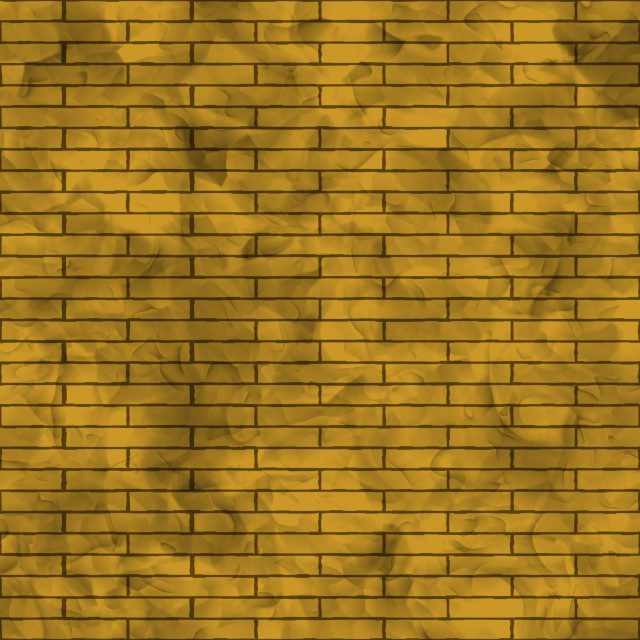
Reproduce this texture procedurally as a WebGL 2 fragment shader.

```glsl
#version 300 es
precision highp float;

#define BRICKS vec2(5.0, 30.0)
#define BED_HALF 0.0020
#define JOINT_HALF 0.0023
#define CHIP_DEPTH 0.0013
#define CHIPS_PER_UNIT 48.0
#define BRICK_COLOR vec3(0.81, 0.605, 0.158)
#define MORTAR_COLOR vec3(0.375, 0.272, 0.038)
#define MEAN_LIGHT 0.865
#define FOLD_DEPTH 0.27
#define CREASE_DEPTH 0.26
#define GRAIN 0.035

uniform vec2 u_resolution;
out vec4 outColor;

vec2 hash2(vec2 p) {
  vec3 q = fract(p.xyx * vec3(0.1031, 0.1030, 0.0973));
  q += dot(q, q.yzx + 33.33);
  return fract((q.xx + q.yz) * q.zy);
}

// Gradient noise, roughly -0.7 to 0.7
float cornerRamp(vec2 cell, vec2 offset, vec2 f) {
  return dot(hash2(cell + offset) * 2.0 - 1.0, f - offset);
}

float noise(vec2 p) {
  vec2 i = floor(p), f = p - i;
  vec2 w = f * f * f * (f * (f * 6.0 - 15.0) + 10.0);
  float low = mix(cornerRamp(i, vec2(0, 0), f), cornerRamp(i, vec2(1, 0), f), w.x);
  float high = mix(cornerRamp(i, vec2(0, 1), f), cornerRamp(i, vec2(1, 1), f), w.x);
  return mix(low, high, w.y);
}

mat2 rotate(float a) {
  return mat2(cos(a), sin(a), -sin(a), cos(a));
}

// Tilted planes in irregular cells, joined by narrow soft folds
float facets(vec2 p) {
  vec2 i = floor(p);
  float sum = 0.0, total = 0.0;
  for (int y = -1; y <= 1; y++)
    for (int x = -1; x <= 1; x++) {
      vec2 cell = i + vec2(x, y);
      vec2 r = p - cell - hash2(cell);
      vec2 tilt = hash2(cell + 71.0) * 2.0 - 1.0;
      float weight = exp(-28.0 * dot(r, r));
      sum += weight * dot(tilt, r);
      total += weight;
    }
  return sum / max(total, 1e-12);
}

// Shadow falling off from one side of a wandering fold, a faint glint on the other
float crease(vec2 p) {
  float n = noise(p);
  float shadow = smoothstep(0.0, 0.02, n) * exp(-max(n, 0.0) * 13.0);
  float glint = smoothstep(0.0, 0.02, -n) * exp(-max(-n, 0.0) * 20.0);
  return 0.3 * glint - shadow;
}

// Light on crumpled paper
float paperLight(vec2 uv) {
  vec2 warp = vec2(noise(uv * 6.0 + 3.0), noise(uv * 6.0 + 29.0));
  vec2 p = uv + 0.06 * warp;
  p += 0.012 * vec2(noise(uv * 23.0 + 11.0), noise(uv * 23.0 + 47.0));
  float light = MEAN_LIGHT + 0.13 * noise(uv * 4.0 + 7.0);
  float scale = 3.6, depth = FOLD_DEPTH;
  for (int k = 0; k < 4; k++) {
    float layer = float(k);
    vec2 q = rotate(0.7 + 1.1 * layer) * p * scale * vec2(1.0, 1.5) + 13.0 * layer;
    float rumpled = smoothstep(-0.3, 0.35, noise(uv * 5.0 + 19.0 * layer));
    light += depth * facets(q) * mix(0.45, 1.25, rumpled);
    float broken = smoothstep(0.05, 0.4, noise(q * 0.8 + 53.0));
    light += CREASE_DEPTH * crease(q * 0.9 + 5.0) * broken;
    scale *= 1.85;
    depth *= 0.82;
  }
  return light;
}

// Stepped chipping along an edge, 0 to 1
float chip(float along, float seed) {
  float t = along * CHIPS_PER_UNIT + 7.3 * seed;
  float i = floor(t);
  float a = hash2(vec2(i, seed)).x, b = hash2(vec2(i + 1.0, seed)).x;
  float step01 = mix(a, b, smoothstep(0.88, 1.0, t - i));
  return step01 * step01;
}

// Signed distance inside a brick, in canvas units
float brickDistance(vec2 uv, vec2 local, vec2 id, float shift) {
  float seed = id.x * 31.0 + id.y * 5.0;
  vec2 lower = local / BRICKS, upper = (1.0 - local) / BRICKS;
  float joint = JOINT_HALF * (shift > 0.0 ? (uv.x < 0.4 ? 1.35 : 0.8) : 0.95);
  float bed = BED_HALF - 0.25 * CHIP_DEPTH;
  vec2 chipLow = vec2(chip(uv.y * 3.0, seed + 1.0), chip(uv.x, seed + 2.0));
  vec2 chipHigh = vec2(chip(uv.y * 3.0, seed + 3.0), chip(uv.x, seed + 4.0));
  vec2 inset = vec2(joint, bed);
  vec2 d = min(lower - inset - CHIP_DEPTH * chipLow, upper - inset - CHIP_DEPTH * chipHigh);
  return min(d.x, d.y);
}

void main() {
  vec2 uv = gl_FragCoord.xy / u_resolution;
  float pixel = 0.7 / min(u_resolution.x, u_resolution.y);

  // Running bond: alternate rows move by half a brick
  vec2 grid = uv * BRICKS;
  float shift = 0.5 * mod(floor(grid.y), 2.0);
  grid.x += shift;
  vec2 id = vec2(mod(floor(grid.x), BRICKS.x), floor(grid.y));
  float face = smoothstep(-pixel, pixel, brickDistance(uv, fract(grid), id, shift));

  // Paper shading, brick tone and fine grain
  float light = paperLight(uv);
  light += 0.05 * (hash2(id + 90.0).x - 0.5) * face;
  light += GRAIN * (noise(uv * 150.0) + 0.6 * noise(uv * 55.0)) * face;
  light = clamp(light, 0.48, 0.985);
  outColor = vec4(mix(MORTAR_COLOR, BRICK_COLOR, face) * light, 1.0);
}
```
